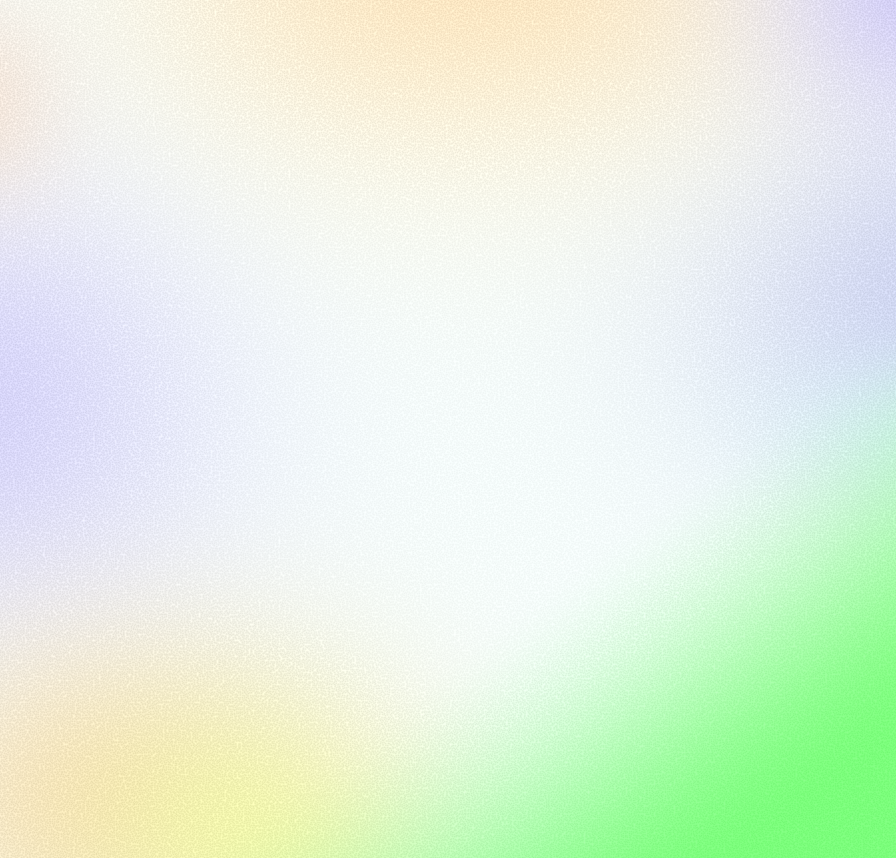
Reproduce this background procedurally as a Shadertoy shader.

```glsl
const vec3 BASE = vec3(0.963, 0.990, 0.985);
const vec3 CREAM = vec3(0.985, 0.960, 0.870);
const vec3 PEACH = vec3(0.990, 0.895, 0.740);
const vec3 BLUSH = vec3(0.960, 0.890, 0.830);
const vec3 LAVENDER = vec3(0.835, 0.825, 0.980);
const vec3 HAZE_BLUE = vec3(0.805, 0.830, 0.950);
const vec3 VIOLET = vec3(0.815, 0.795, 0.970);
const vec3 AQUA = vec3(0.820, 0.970, 0.950);
const vec3 APRICOT = vec3(0.965, 0.880, 0.725);
const vec3 LEMON = vec3(0.945, 0.980, 0.650);
const vec3 GREEN = vec3(0.485, 1.000, 0.485);

const float GREEN_SLOPE = 0.78;   // tilt of the green front
const float GREEN_HEIGHT = 0.38;  // where the front meets the right side
const float GREEN_SOFTNESS = 0.25;
const float GRAIN_CELLS = 430.0;  // grain cells per canvas height
const float GRAIN_PALE = 0.05;    // grain strength on near-white areas
const float GRAIN_TINTED = 0.10;  // grain strength on tinted areas

// Soft elliptical glow, 1 at its centre
float glow(vec2 uv, vec2 centre, vec2 radius) {
    vec2 d = (uv - centre) / radius;
    return exp(-dot(d, d));
}

vec2 hash2(vec2 cell) {
    vec3 h = fract(cell.xyx * vec3(0.1031, 0.1030, 0.0973));
    h += dot(h, h.yzx + 33.33);
    return fract((h.xx + h.yz) * h.zy);
}

// Cellular noise: distance to the nearest jittered point
float cellular(vec2 p) {
    vec2 cell = floor(p);
    float nearest = 2.0;
    for (int y = -1; y <= 1; y++) {
        for (int x = -1; x <= 1; x++) {
            vec2 neighbour = cell + vec2(x, y);
            nearest = min(nearest, distance(p, neighbour + hash2(neighbour)));
        }
    }
    return nearest;
}

void mainImage(out vec4 fragColor, in vec2 fragCoord) {
    vec2 uv = fragCoord / iResolution.xy;
    vec3 color = BASE;

    // Cool sides
    color = mix(color, LAVENDER, 0.95 * glow(uv, vec2(-0.05, 0.53), vec2(0.28, 0.27)));
    color = mix(color, HAZE_BLUE, glow(uv, vec2(1.07, 0.65), vec2(0.28, 0.22)));

    // Warm top and cool top corner
    color = mix(color, CREAM, 0.85 * glow(uv, vec2(0.52, 0.98), vec2(0.38, 0.25)));
    color = mix(color, PEACH, 0.9 * glow(uv, vec2(0.53, 1.05), vec2(0.31, 0.17)));
    color = mix(color, BLUSH, 0.8 * glow(uv, vec2(-0.03, 0.88), vec2(0.10, 0.12)));
    color = mix(color, VIOLET, glow(uv, vec2(1.06, 1.03), vec2(0.19, 0.17)));

    // Warm lower left
    color = mix(color, APRICOT, glow(uv, vec2(0.13, 0.06), vec2(0.27, 0.20)));
    color = mix(color, LEMON, 0.78 * glow(uv, vec2(0.28, 0.02), vec2(0.18, 0.16)));

    // Green corner behind a slanted soft front, with an aqua rim
    color = mix(color, AQUA, 0.5 * glow(uv, vec2(1.05, 0.50), vec2(0.18, 0.09)));
    float front = uv.y - GREEN_HEIGHT - GREEN_SLOPE * (uv.x - 1.0);
    float green = 1.0 - smoothstep(-GREEN_SOFTNESS, GREEN_SOFTNESS, front);
    color = mix(color, GREEN, green);

    // Fine paper grain, stronger where the tint is stronger
    float tint = smoothstep(0.0, 0.12, distance(color, BASE));
    float grain = cellular(fragCoord / iResolution.y * GRAIN_CELLS) - 0.45;
    color += mix(GRAIN_PALE, GRAIN_TINTED, tint * (1.0 - 0.5 * green)) * grain;

    fragColor = vec4(clamp(color, 0.0, 1.0), 1.0);
}
```
